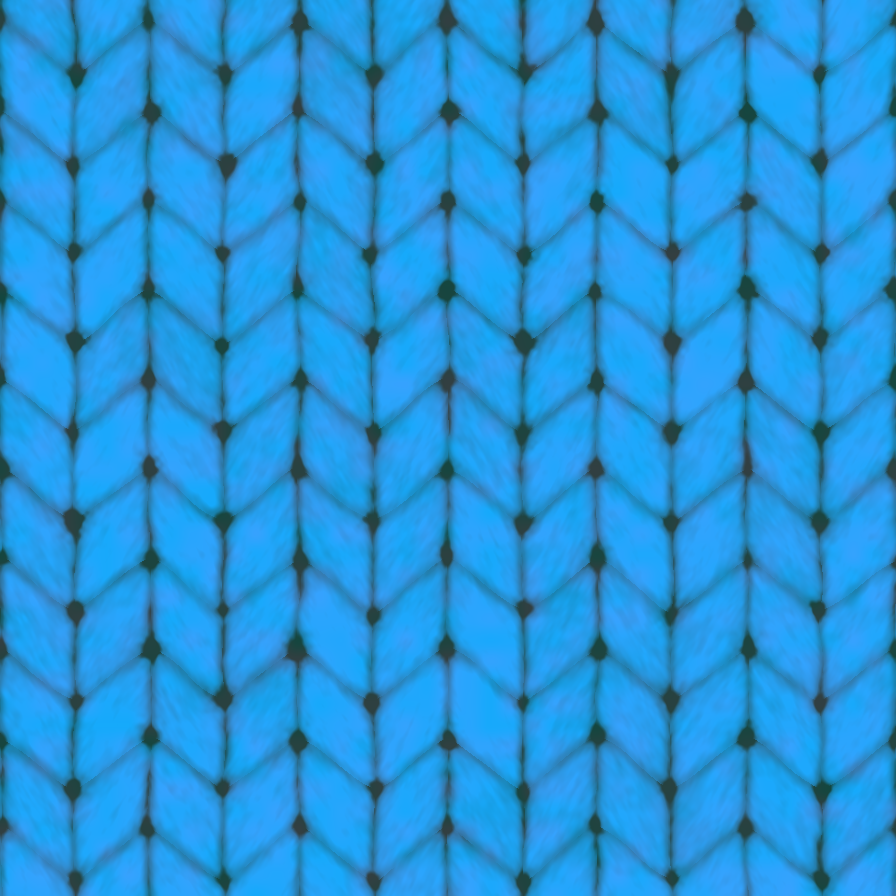
Write a WebGL 2 fragment shader that draws this texture.

```glsl
#version 300 es
precision highp float;
// Stockinette knit in blue wool: columns of V shaped stitches.
// Each V is two mirrored slanted legs, parted by vertical seams, soft
// diagonal creases and dark holes; stretched noise adds the fibres.

uniform vec2 u_resolution;
out vec4 outColor;

#define COLUMNS 6.0
#define ROWS 10.0
#define CENTRE_PHASE 0.17     // height of the holes inside a V, in rows
#define LEG_RISE 0.61         // rise of a leg from centre to outer seam, in rows
#define SEAM_WIDTH 0.0054
#define CREASE_WIDTH 0.0075
#define HOLE_RADIUS 0.0115
#define WOBBLE 0.006
#define FIBRE 0.26
#define DEEP vec3(0.14, 0.26, 0.25)
#define MID vec3(0.16, 0.50, 0.70)
#define LIT vec3(0.15, 0.65, 0.99)

float hash(vec2 p) {
  return fract(sin(dot(p, vec2(127.1, 311.7))) * 43758.5453);
}

float noise(vec2 p) {
  vec2 cell = floor(p), f = fract(p);
  f = f * f * (3.0 - 2.0 * f);
  return mix(mix(hash(cell), hash(cell + vec2(1, 0)), f.x),
             mix(hash(cell + vec2(0, 1)), hash(cell + vec2(1, 1)), f.x), f.y);
}

// Bell shaped falloff of a distance d with the given width
float bell(float d, float width) {
  return exp(-d * d / (width * width));
}

// Shadow of the vertical seam nearest to p, with its holes
float seamShadow(vec2 p, float halfColumn, float row) {
  float seam = floor(halfColumn + 0.5);
  float isOuter = 1.0 - mod(seam, 2.0);
  float wrapped = mod(seam, 2.0 * COLUMNS);
  float dx = (halfColumn - seam) / (2.0 * COLUMNS);

  float level = row - CENTRE_PHASE - LEG_RISE * isOuter;
  float knot = floor(level + 0.5);
  vec2 id = vec2(wrapped, mod(knot, ROWS));
  float dy = (level - knot) / ROWS;

  float wear = noise(vec2(wrapped * 7.3, p.y * 38.0));
  float line = bell(dx, SEAM_WIDTH * (0.8 + 0.5 * wear)) * (0.32 + 0.36 * wear);
  float soft = 0.16 * exp(-abs(dx) / 0.014);

  // Ragged hole, uneven in size, place and depth
  vec2 shift = (vec2(hash(id + 3.1), hash(id + 8.7)) - 0.5) * vec2(0.004, 0.008);
  vec2 offset = (vec2(dx, dy) - shift) * vec2(1.12, 1.0);
  float ragged = 0.7 + 0.6 * noise(p * 160.0);
  float radius = HOLE_RADIUS * ragged * (0.8 + 0.4 * hash(id + 5.3));
  float hole = bell(length(offset), radius) * (0.42 + 0.5 * hash(id));
  return line * (1.0 - hole) + soft + hole;
}

void main() {
  vec2 uv = gl_FragCoord.xy / u_resolution;

  // Uneven tension bends the whole fabric a little
  vec2 bend = vec2(noise(uv * 23.0), noise(uv * 19.0 + 40.0)) - 0.5;
  vec2 p = uv + WOBBLE * bend;
  float halfColumn = p.x * COLUMNS * 2.0;
  float row = p.y * ROWS;

  // side: 0 on the centre seam of a V, 1 on its outer seam
  float side = abs(fract(p.x * COLUMNS) - 0.5) * 2.0;
  float curve = mix(side, smoothstep(0.0, 1.0, side), 0.35);
  float level = row - CENTRE_PHASE - LEG_RISE * curve;
  vec2 leg = vec2(floor(halfColumn), floor(level));
  float within = fract(level);

  // Crease between stacked legs, with a wider shade on its lower side
  float edge = min(within, 1.0 - within) * 0.8 / ROWS;
  float creaseWear = 0.22 + 0.22 * noise(uv * 31.0 + 9.0);
  float crease = bell(edge, CREASE_WIDTH) * creaseWear;
  crease += 0.12 * smoothstep(0.7, 1.0, within);

  // Fibres run along the slant of the leg
  vec2 local = vec2(side / (2.0 * COLUMNS), p.y);
  vec2 grain = vec2(dot(local, vec2(0.87, -0.5)), dot(local, vec2(0.5, 0.87)));
  vec2 seed = leg * vec2(17.0, 9.0);
  float fibre = 0.6 * noise(grain * vec2(150.0, 38.0) + seed)
              + 0.4 * noise(grain * vec2(300.0, 90.0) + seed + 31.0) - 0.5;
  float fuzz = noise(uv * 110.0) - 0.5;

  // Sum of light and shadow
  float tone = 0.99 + FIBRE * fibre + 0.1 * fuzz;
  tone += 0.1 * (hash(leg) - 0.5) + 0.12 * (noise(uv * 14.0 + 5.0) - 0.5);
  tone -= crease + seamShadow(p, halfColumn, row);
  tone = clamp(tone, 0.0, 1.0);

  vec3 color = mix(DEEP, MID, smoothstep(0.0, 0.5, tone));
  color = mix(color, LIT, clamp(tone * 2.0 - 1.0, 0.0, 1.0));

  // Patches lean to violet or cyan
  float tint = noise(uv * 42.0 + 70.0) - 0.5;
  color += tint * vec3(0.13, -0.03, 0.01);
  outColor = vec4(clamp(color, 0.0, 1.0), 1.0);
}
```
